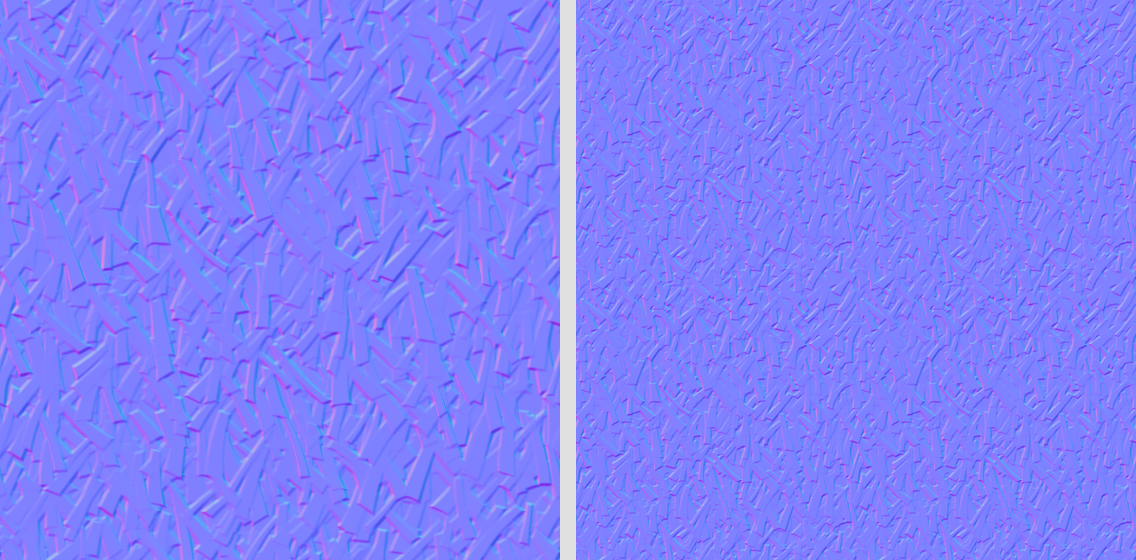
Left: one tile. Right: repeated 2 by 2.
This texture map is drawn by a WebGL 2 fragment shader. Its source:

```glsl
#version 300 es
precision highp float;
// Tileable normal map of thatch: flat, slightly bent straws laid over each other.
// Straws are scattered on a wrapping grid and stacked into a height field whose
// slope, taken between four diagonal samples, becomes the normal colour.

#define CELLS 11        // grid cells per side, one straw reaches one cell
#define STRAWS 10       // straws per cell
#define HALF_LENGTH vec2(0.030, 0.072)
#define HALF_WIDTH vec2(0.007, 0.018)
#define SOFTNESS 0.0030 // half the width of a rounded edge
#define STACK 0.0036    // height range of the pile
#define TILT 0.026      // largest rise towards the lower end
#define LEAN 0.88       // largest angle from the vertical
#define BEND 1.8        // largest curvature
#define SAMPLE_REACH 0.0018 // offset of the samples, softens the slope

uniform vec2 u_resolution;
out vec4 fragColor;

struct Straw {
    vec2 center;
    vec2 axis;
    vec2 halfSize;
    float bend;
    float skew;
    float level;
    float tilt;
};

// Integer hash giving three values from 0 to 1
vec3 hash3(uvec3 v) {
    v = v * 1664525u + 1013904223u;
    v.x += v.y * v.z;
    v.y += v.z * v.x;
    v.z += v.x * v.y;
    v ^= v >> 16u;
    v.x += v.y * v.z;
    v.y += v.z * v.x;
    v.z += v.x * v.y;
    return vec3(v >> 8u) / 16777216.0;
}

// Random straw of a cell; the wrapped cell index makes the map tile
Straw makeStraw(ivec2 cell, int index) {
    uvec2 wrapped = uvec2((cell + CELLS) % CELLS);
    uint seed = uint(index) * 3u;
    vec3 place = hash3(uvec3(wrapped, seed));
    vec3 shape = hash3(uvec3(wrapped, seed + 1u));
    vec3 form = hash3(uvec3(wrapped, seed + 2u));
    float angle = LEAN * (2.0 * place.z - 1.0);

    Straw s;
    s.center = (vec2(cell) + place.xy) / float(CELLS);
    s.axis = vec2(sin(angle), cos(angle));
    s.halfSize = vec2(mix(HALF_WIDTH.x, HALF_WIDTH.y, shape.x),
                      mix(HALF_LENGTH.x, HALF_LENGTH.y, shape.y));
    s.level = STACK * shape.z;
    s.bend = BEND * (2.0 * form.x - 1.0);
    s.skew = 0.8 * (form.y - 0.5);
    s.tilt = TILT * form.z;
    return s;
}

// Lay a straw on the pile at four points: it shows where it rises above it
vec4 layStraw(vec4 pile, vec4 px, vec4 py, Straw s) {
    vec4 dx = px - s.center.x;
    vec4 dy = py - s.center.y;
    vec4 along = dx * s.axis.x + dy * s.axis.y;
    vec4 across = dx * s.axis.y - dy * s.axis.x + s.bend * along * along;
    vec4 width = s.halfSize.x * (0.8 - 0.2 * along / s.halfSize.y);
    vec4 edge = max(abs(across) - width, abs(along + s.skew * across) - s.halfSize.y);
    vec4 cover = 1.0 - smoothstep(-SOFTNESS, SOFTNESS, edge);
    vec4 top = s.level - s.tilt * along;
    return pile + cover * max(top - pile, 0.0);
}

// Slope of the pile at p
vec2 pileSlope(vec2 p) {
    ivec2 home = ivec2(floor(p * float(CELLS)));
    vec4 px = p.x + SAMPLE_REACH * vec4(-1.0, 1.0, -1.0, 1.0);
    vec4 py = p.y + SAMPLE_REACH * vec4(-1.0, -1.0, 1.0, 1.0);
    vec4 pile = vec4(0.0);
    for (int k = 0; k < STRAWS; k++) {
        for (int y = -1; y <= 1; y++) {
            for (int x = -1; x <= 1; x++) {
                pile = layStraw(pile, px, py, makeStraw(home + ivec2(x, y), k));
            }
        }
    }
    vec2 rise = vec2(pile.y + pile.w - pile.x - pile.z,
                     pile.z + pile.w - pile.x - pile.y);
    return rise / (4.0 * SAMPLE_REACH);
}

void main() {
    vec2 slope = pileSlope(gl_FragCoord.xy / u_resolution);

    // Red rises to the left, green rises upwards
    vec3 normal = normalize(vec3(slope.x, -slope.y, 1.0));
    fragColor = vec4(0.5 + 0.5 * normal, 1.0);
}
```
